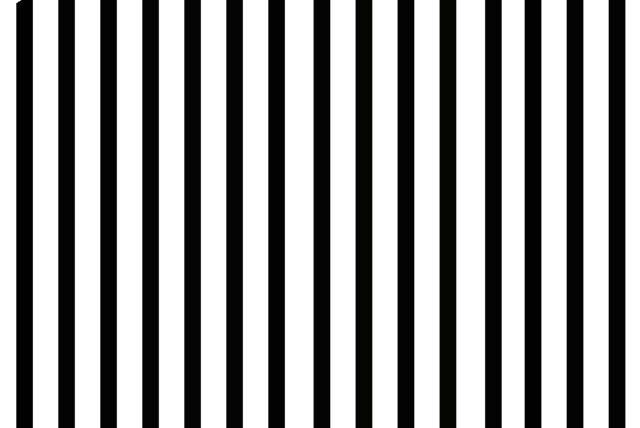
Give the GLSL for this pattern, as a Shadertoy shader.

```glsl
#define BAR_COUNT 15
#define FIRST_CENTER 0.0384
#define PITCH 0.06563
#define BAR_WIDTH 0.0260
#define EDGE_SOFTNESS 0.0020
#define PAPER vec3(1.0)
#define INK vec3(0.004)
#define OLIVE_INK vec3(0.018, 0.020, 0.002)
#define CHIP_SIZE vec2(0.0085, 0.0055)

float hash(float n) {
    return fract(sin(n * 12.9898 + 4.1) * 43758.55);
}

// Bars sit on an even pitch that slips twice; one bar also strays right.
float barCenter(float i) {
    float slip = 0.0052 * step(6.5, i) + 0.0017 * step(10.5, i);
    float stray = 0.0037 * (1.0 - step(0.5, abs(i - 11.0)));
    return FIRST_CENTER + PITCH * i + slip + stray;
}

// Near-black ink, faintly different from bar to bar.
vec3 barInk(float i) {
    float olive = 1.0 - step(0.5, abs(abs(i - 9.0) - 1.0));
    olive *= step(7.5, i);
    return mix(INK + 0.014 * hash(i), OLIVE_INK, olive);
}

float coverage(float dist, float softness) {
    return clamp(0.5 - dist / softness, 0.0, 1.0);
}

// Ragged nick in the top left corner of the first bar.
float cornerChip(vec2 p, float softness) {
    float top = iResolution.y / iResolution.x;
    vec2 corner = vec2(barCenter(0.0) - 0.5 * BAR_WIDTH, top);
    vec2 q = vec2(p.x - corner.x, corner.y - p.y);
    float ragged = 0.0007 * (sin(q.x * 1900.0) + 0.5 * sin(q.x * 3700.0 + 1.0));
    float slope = (q.x / CHIP_SIZE.x + q.y / CHIP_SIZE.y - 1.0) * CHIP_SIZE.y;
    return coverage(slope + ragged, softness);
}

void mainImage(out vec4 fragColor, in vec2 fragCoord) {
    vec2 p = fragCoord / iResolution.x;
    float softness = max(EDGE_SOFTNESS, 1.0 / iResolution.x);
    vec3 color = PAPER;

    // Vertical bars
    for (int k = 0; k < BAR_COUNT; k++) {
        float i = float(k);
        float dist = abs(p.x - barCenter(i)) - 0.5 * BAR_WIDTH;
        color = mix(color, barInk(i), coverage(dist, softness));
    }

    // Wear
    color = mix(color, PAPER, cornerChip(p, softness));
    fragColor = vec4(color, 1.0);
}
```
